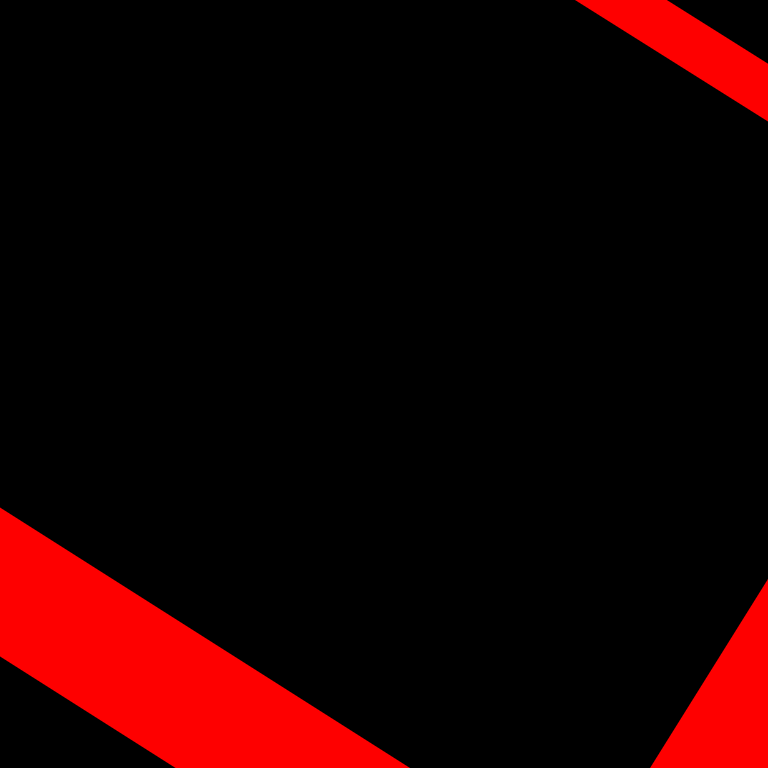
Reproduce this background procedurally as a Shadertoy shader.

```glsl
// Draws tilted red bands and a red corner wedge on a black ground.

const vec3 BLACK = vec3(0.0);
const vec3 RED = vec3(0.996, 0.0, 0.0);

// Signed distance to the line from a to b, positive on its left side.
float lineDistance(vec2 p, vec2 a, vec2 b) {
    vec2 direction = normalize(b - a);
    vec2 normal = vec2(-direction.y, direction.x);
    return dot(p - a, normal);
}

// Signed distance to a strip that spans from low to high across a line.
float stripDistance(float d, float low, float high) {
    return max(low - d, d - high);
}

// Smooth coverage of a shape, one pixel wide at its edge.
float coverage(float d, float pixel) {
    return clamp(0.5 - d / pixel, 0.0, 1.0);
}

void mainImage(out vec4 fragColor, in vec2 fragCoord) {
    vec2 p = fragCoord / iResolution.xy;
    float pixel = 1.0 / min(iResolution.x, iResolution.y);

    // Wide band across the lower left corner
    float lowerEdge = lineDistance(p, vec2(0.0, 0.3392), vec2(0.5339, 0.0));
    float lowerBand = stripDistance(lowerEdge, -0.1637, 0.0);

    // Narrow band across the upper right corner
    float upperEdge = lineDistance(p, vec2(0.7487, 1.0), vec2(1.0, 0.8418));
    float upperBand = stripDistance(upperEdge, 0.0, 0.0637);

    // Wedge filling the lower right corner
    float wedge = lineDistance(p, vec2(0.8464, 0.0), vec2(1.0, 0.2461));

    float shapes = min(min(lowerBand, upperBand), wedge);
    fragColor = vec4(mix(BLACK, RED, coverage(shapes, pixel)), 1.0);
}
```
